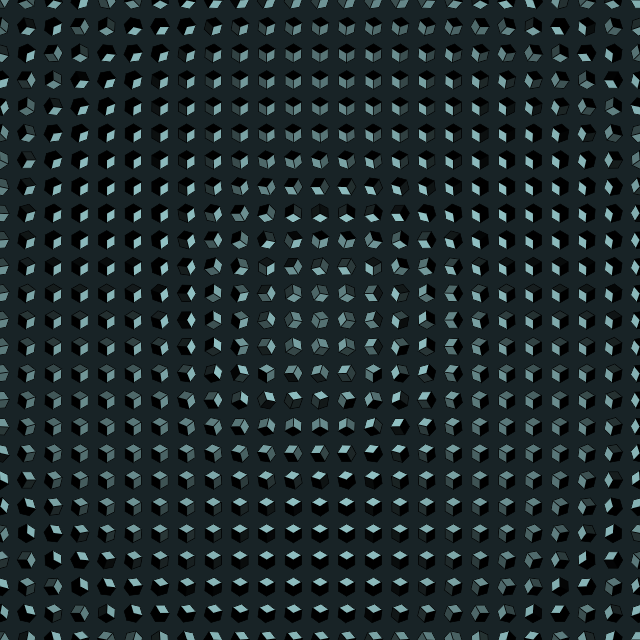
A three.js fragment shader for this pattern:

```glsl
// Grid of small isometric cubes, turned by an eased radial wave and lit from the centre.
varying vec2 vUv;

const float REPEATS = 24.0;          // cubes across and down
const float CUBE_RADIUS = 0.358;     // centre to corner, in cells
const float LINE_HALF = 0.015;       // half the line width, in cells
const float CALM_RADIUS = 0.366;     // ring where cubes stand upright, in canvas units
const float WAVE_LENGTH = 0.497;     // radial length of one full turn step
const float TURN_STEP = 4.18879;     // rotation over one wave, 240 degrees
const float LIGHT_HEIGHT = 0.158;    // lamp height above the canvas centre
const float THIRD_TURN = 2.094395;
const float QUARTER_TURN = 1.570796;
const vec3 BACKGROUND = vec3(0.094, 0.139, 0.150);
const vec3 CUBE_COLOR = vec3(0.570, 0.760, 0.770);
const vec3 LINE_COLOR = vec3(0.0, 0.004, 0.006);

// Cubic ease in and out, continued from one unit step to the next.
float easedSteps(float x) {
  float t = fract(x);
  float u = 1.0 - t;
  return floor(x) + (t < 0.5 ? 4.0 * t * t * t : 1.0 - 4.0 * u * u * u);
}

// Antialiased coverage of the region where the distance is negative.
float coverage(float dist, float pixel) {
  return clamp(0.5 - dist / pixel, 0.0, 1.0);
}

void main() {
  // Cubes sit on the grid crossings, so the border cuts the outer ones in half.
  vec2 grid = vUv * REPEATS;
  float pixel = max(fwidth(grid.x), 1e-5);
  vec2 cell = floor(grid + 0.5);
  vec2 p = grid - cell;

  // Rotation and light depend only on the cube centre.
  vec2 toCentre = 0.5 - cell / REPEATS;
  float turn = TURN_STEP * easedSteps((CALM_RADIUS - length(toCentre)) / WAVE_LENGTH);
  vec3 light = normalize(vec3(toCentre, LIGHT_HEIGHT));

  // Three visible faces: pick the nearest, gather outline and inner edges.
  float nearest = -1.0;
  float shade = 0.0;
  float hexagon = 0.0;
  float edge = 1.0;
  for (int i = 0; i < 3; i++) {
    float angle = turn + QUARTER_TURN + THIRD_TURN * float(i);
    vec2 facing = vec2(cos(angle), sin(angle));
    float along = dot(p, facing);
    if (along > nearest) {
      nearest = along;
      vec3 normal = vec3(facing * sqrt(2.0 / 3.0), sqrt(1.0 / 3.0));
      shade = max(dot(normal, light), 0.0);
    }
    hexagon = max(hexagon, abs(dot(p, vec2(-facing.y, facing.x))));
    edge = min(edge, length(p - facing * min(along, 0.0)));
  }
  float outline = hexagon - CUBE_RADIUS * sqrt(0.75);
  edge = min(edge, abs(outline));

  // Faces, then lines, over the background.
  vec3 color = mix(BACKGROUND, CUBE_COLOR * shade, coverage(outline, pixel));
  float line = coverage(edge - LINE_HALF, pixel) * coverage(outline - LINE_HALF, pixel);
  gl_FragColor = vec4(mix(color, LINE_COLOR, line), 1.0);
}
```
